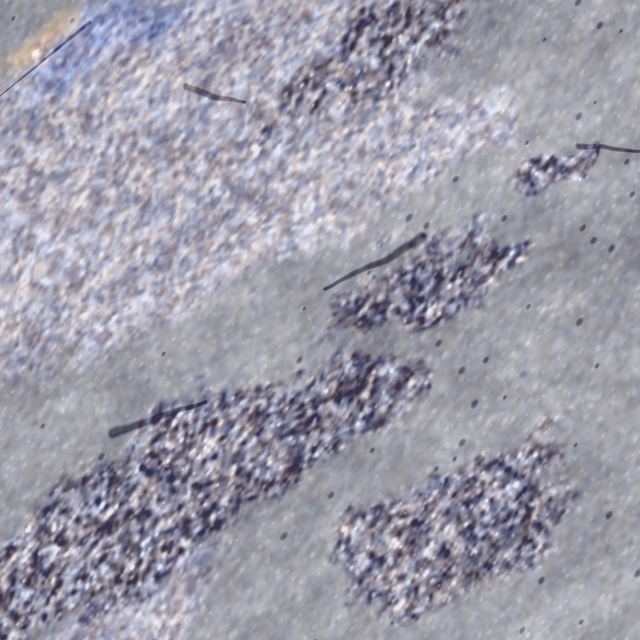
A three.js fragment shader for this texture:

```glsl
// Weathered grey stone: pale gritty crust, smooth worn patches and dark rough bands on a slope.
varying vec2 vUv;

const vec3 SHADOW = vec3(0.35, 0.33, 0.42);
const vec3 PALE = vec3(0.80, 0.79, 0.84);
const vec3 WARM_TINT = vec3(0.07, 0.01, -0.07);
const vec3 WORN_TINT = vec3(-0.005, 0.012, -0.018);
const vec3 BLUE_STAIN = vec3(-0.10, -0.06, 0.03);
const vec3 TAN_STAIN = vec3(0.12, 0.05, -0.04);
const float SLOPE_ANGLE = 0.56;
const float GRAIN_ANGLE = 0.95;
const float WORN_TONE = 0.60;   // tones run from 0 = SHADOW to 1 = PALE
const float CRUST_TONE = 0.76;
const float ROUGH_TONE = 0.33;
const float WORN_GRAIN = 0.30;
const float CRUST_GRAIN = 0.95;
const float ROUGH_GRAIN = 1.75;
const vec2 GRAIN_SCALE = vec2(72.0, 118.0);

float hash(vec2 p) {
  return fract(sin(dot(p, vec2(127.1, 311.7))) * 43758.55);
}

float noise(vec2 p) {
  vec2 i = floor(p);
  vec2 f = fract(p);
  f = f * f * (3.0 - 2.0 * f);
  return mix(mix(hash(i), hash(i + vec2(1.0, 0.0)), f.x),
             mix(hash(i + vec2(0.0, 1.0)), hash(i + 1.0), f.x), f.y);
}

vec2 turn(vec2 p, float angle) {
  float c = cos(angle);
  float s = sin(angle);
  return vec2(c * p.x + s * p.y, c * p.y - s * p.x);
}

float fbm(vec2 p) {
  float sum = 0.0;
  float weight = 0.533;
  for (int i = 0; i < 4; i++) {
    sum += weight * noise(p);
    p = turn(p, 0.6) * 2.03 + 17.3;
    weight *= 0.5;
  }
  return sum;
}

// Soft ellipse lying along the slope
float patchAt(vec2 p, vec2 centre, vec2 radii) {
  return 1.0 - smoothstep(0.5, 1.35, length(turn(p - centre, SLOPE_ANGLE) / radii));
}

// Scattered oval flecks, one at most per cell
float flecks(vec2 p, float cells, float density, float size) {
  vec2 q = p * cells;
  float cover = 0.0;
  for (int y = -1; y <= 1; y++) {
    for (int x = -1; x <= 1; x++) {
      vec2 cell = floor(q) + vec2(float(x), float(y));
      vec2 spot = cell + vec2(hash(cell + 3.1), hash(cell + 7.7));
      float radius = size * mix(0.45, 1.0, hash(cell + 11.9));
      vec2 d = turn(q - spot, GRAIN_ANGLE) * vec2(0.75, 1.25);
      float dotCover = 1.0 - smoothstep(0.4 * radius, 1.2 * radius, length(d));
      cover = max(cover, dotCover * step(hash(cell + 23.5), density));
    }
  }
  return cover;
}

// Thin tapering crack between two points
float crack(vec2 p, vec2 a, vec2 b, float width) {
  vec2 ab = b - a;
  float t = clamp(dot(p - a, ab) / dot(ab, ab), 0.0, 1.0);
  float w = width * (1.0 - 0.6 * t);
  return 1.0 - smoothstep(0.4 * w, 1.4 * w, length(p - a - ab * t));
}

void main() {
  vec2 p = vUv;
  vec2 slope = turn(p, SLOPE_ANGLE);
  vec2 wobble = vec2(fbm(p * 7.0), fbm(p * 7.0 + 41.0)) - 0.5;
  vec2 w = p + 0.12 * wobble;
  float ragged = fbm(slope * vec2(13.0, 24.0) + 5.0) - 0.5;

  // Regions of the surface
  float crust = max(patchAt(w, vec2(0.25, 0.73), vec2(0.52, 0.27)),
                    patchAt(w, vec2(0.66, 0.77), vec2(0.19, 0.09)));
  crust = max(crust, 0.8 * patchAt(w, vec2(0.20, 0.03), vec2(0.25, 0.06)));
  crust *= 1.0 - patchAt(w, vec2(0.38, 0.47), vec2(0.17, 0.08));
  crust = smoothstep(0.25, 0.75, crust + 0.5 * ragged);

  float rough = patchAt(w, vec2(0.24, 0.20), vec2(0.40, 0.12));
  rough = max(rough, patchAt(w, vec2(0.50, 0.33), vec2(0.16, 0.08)));
  rough = max(rough, 0.85 * patchAt(w, vec2(0.65, 0.55), vec2(0.20, 0.07)));
  rough = max(rough, patchAt(w, vec2(0.87, 0.76), vec2(0.08, 0.025)));
  rough = max(rough, 0.9 * patchAt(w, vec2(0.73, 0.18), vec2(0.22, 0.11)));
  rough = max(rough, 0.6 * patchAt(w, vec2(0.60, 0.92), vec2(0.24, 0.06)));
  rough = smoothstep(0.28, 0.75, rough + 1.3 * ragged);

  // Grit: slanted grains with a finer layer
  vec2 grainPos = turn(p + 0.02 * wobble, GRAIN_ANGLE) * GRAIN_SCALE;
  float grain = 0.75 * noise(grainPos) + 0.45 * noise(turn(grainPos, 0.7) * 1.7 + 9.0) - 0.6;
  float grainAmount = mix(mix(WORN_GRAIN, CRUST_GRAIN, crust), ROUGH_GRAIN, rough);

  float tone = mix(mix(WORN_TONE, CRUST_TONE, crust), ROUGH_TONE, rough);
  tone += grain * grainAmount + 0.45 * ragged + 0.35 * (fbm(slope * vec2(4.0, 7.0)) - 0.5);
  tone += flecks(p, 58.0, 0.45, 0.34) * mix(0.14, 0.42, rough);

  // Dark pits and cracks
  float pits = flecks(p + 0.37, 30.0, 0.13, 0.20) * (1.0 - crust) * (1.0 - rough);
  vec2 c = p + 0.035 * wobble;
  float cracks = crack(c, vec2(0.29, 0.86), vec2(0.38, 0.84), 0.006);
  cracks = max(cracks, crack(c, vec2(0.17, 0.32), vec2(0.32, 0.37), 0.007));
  cracks = max(cracks, crack(p, vec2(0.14, 0.965), vec2(0.0, 0.85), 0.003));
  cracks = max(cracks, crack(c, vec2(0.90, 0.78), vec2(1.0, 0.77), 0.006));
  cracks = max(cracks, crack(c, vec2(0.66, 0.63), vec2(0.50, 0.54), 0.007));
  tone -= 0.55 * pits + 0.65 * cracks;

  // Colour with faint warm and blue variation
  vec3 colour = mix(SHADOW, PALE, clamp(tone, -0.3, 1.25));
  colour += WARM_TINT * (noise(grainPos * 0.7 + 31.0) - 0.5) * mix(0.4, 1.0, max(crust, rough));
  colour += WORN_TINT * (1.0 - crust) * (1.0 - rough);
  colour += BLUE_STAIN * patchAt(w, vec2(0.17, 0.94), vec2(0.16, 0.04));
  colour += TAN_STAIN * patchAt(w, vec2(0.06, 0.92), vec2(0.06, 0.025));
  gl_FragColor = vec4(colour, 1.0);
}
```
